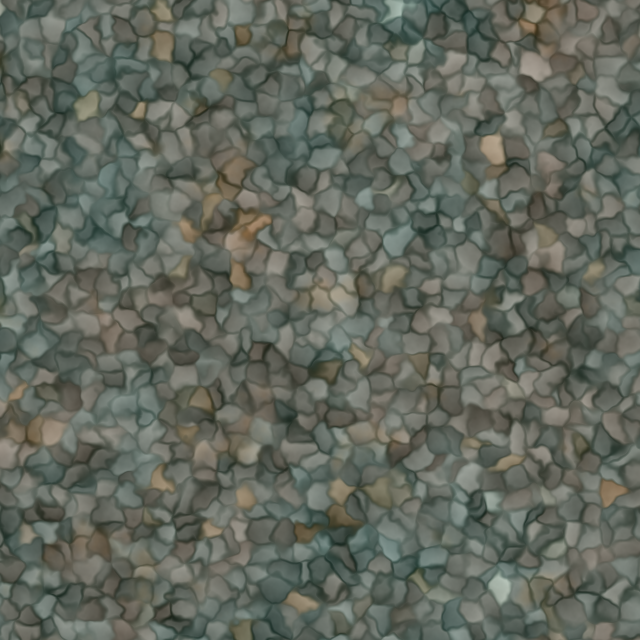
Give the GLSL for this texture, as a Shadertoy shader.

```glsl
const float GRAINS = 33.0;           // stones across the canvas
const float JITTER = 0.85;
const float STRETCH = 0.32;          // strongest elongation of a stone
const float BLEND = 13.0;            // sharpness between neighbouring stones
const float GAP_WIDTH = 0.42;
const float TONE_SPREAD = 0.21;
const float FACET = 0.09;            // brightness slope across a stone
const float MOTTLE = 0.075;
const vec3 STONE = vec3(0.432, 0.453, 0.422);
const vec3 GAP_SHADE = vec3(0.165, 0.145, 0.150);
const vec3 TEAL_CAST = vec3(-0.060, 0.004, 0.018);
const vec3 RUST = vec3(0.085, 0.015, -0.050);
const vec3 PALE = vec3(0.170, 0.165, 0.145);

float hash(vec2 p) {
    return fract(sin(dot(p, vec2(127.1, 311.7))) * 43758.5453);
}

vec2 hash2(vec2 p) {
    return vec2(hash(p), hash(p + 57.3));
}

float noise(vec2 p) {
    vec2 i = floor(p), f = fract(p);
    f = f * f * (3.0 - 2.0 * f);
    return mix(mix(hash(i), hash(i + vec2(1, 0)), f.x),
               mix(hash(i + vec2(0, 1)), hash(i + vec2(1, 1)), f.x), f.y);
}

float fbm(vec2 p) {
    float sum = 0.0, amp = 0.5;
    for (int i = 0; i < 4; i++) {
        sum += amp * noise(p);
        p = mat2(1.6, 1.2, -1.2, 1.6) * p + 7.1;
        amp *= 0.5;
    }
    return sum / 0.9375;
}

// Colour of one stone; a few are rusty or pale
vec3 stoneColor(vec2 id) {
    vec3 col = STONE + TONE_SPREAD * (hash(id + 11.7) - 0.5);
    col += TEAL_CAST * (hash(id + 23.1) - 0.5);
    col += RUST * smoothstep(0.90, 1.0, hash(id + 37.9));
    return col + PALE * smoothstep(0.96, 1.0, hash(id + 71.3));
}

// Blended stone colour in rgb, distance to the gap in a
vec4 gravel(vec2 p) {
    vec2 cell = floor(p);
    float nearest = 9.0, second = 9.0, total = 0.0;
    vec3 sum = vec3(0.0);
    for (int y = -2; y <= 2; y++) {
        for (int x = -2; x <= 2; x++) {
            vec2 id = cell + vec2(x, y);
            vec2 offset = p - id - 0.5 - JITTER * (hash2(id) - 0.5);

            // Each stone measures distance in its own stretched frame
            float angle = 6.2832 * hash(id + 5.2);
            vec2 axis = vec2(cos(angle), sin(angle));
            float stretch = 1.0 + STRETCH * hash(id + 91.7);
            vec2 local = vec2(dot(offset, axis) / stretch,
                              dot(offset, vec2(-axis.y, axis.x)) * stretch);
            float size = mix(-0.10, 0.16, hash(id + 43.6));
            float d = length(local) - size;

            second = min(second, max(nearest, d));
            nearest = min(nearest, d);
            float weight = exp(-BLEND * d);
            sum += weight * (stoneColor(id) + FACET * clamp(local.y, -1.0, 1.0));
            total += weight;
        }
    }
    return vec4(sum / total, second - nearest);
}

void mainImage(out vec4 fragColor, in vec2 fragCoord) {
    vec2 uv = fragCoord / iResolution.y;
    vec2 p = uv * GRAINS;

    // Irregular outlines
    vec2 warp = vec2(noise(p * 1.3), noise(p * 1.3 + 31.4)) - 0.5;
    warp += 0.4 * (vec2(noise(p * 3.0 + 8.3), noise(p * 3.0 + 63.2)) - 0.5);
    vec4 stones = gravel(p + 0.55 * warp);
    vec3 col = stones.rgb;

    // Soft shadowed gaps of uneven depth
    float gap = 1.0 - smoothstep(0.0, GAP_WIDTH, stones.a);
    float depth = mix(0.25, 1.35, noise(p * 0.8 + 19.0));
    col -= GAP_SHADE * gap * depth;

    // Fine mottling and broad patches of tone and hue
    col += MOTTLE * (fbm(p * 1.7 + 3.7) - 0.5);
    col += MOTTLE * (fbm(uv * 5.0 + 12.0) - 0.5);
    col += 1.6 * TEAL_CAST * (fbm(uv * 6.0 + 40.0) - 0.5);
    col += RUST * 0.6 * smoothstep(0.62, 0.85, fbm(uv * 13.0 + 80.0));

    fragColor = vec4(clamp(col, 0.0, 1.0), 1.0);
}
```
